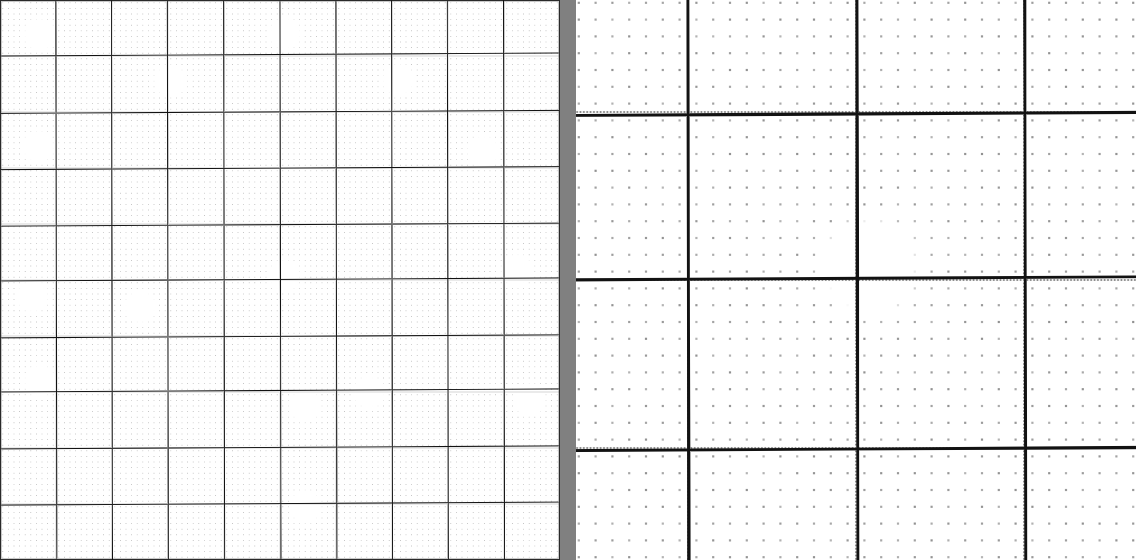
Left, the full canvas; right, a detail of the centre.
Give the GLSL for this pattern, as a Shadertoy shader.

```glsl
// Hand-inked ten by ten square grid, slightly crooked, over faint printed dot paper.

const float CELLS = 10.0;            // squares across and down
const float DOTS = 100.0;            // printed dots across and down
const float STIPPLES = 500.0;        // fine dots along each printed guide line
const float INK_WIDTH = 0.0018;
const float BORDER_WIDTH = 0.0020;
const float BORDER_INSET = 0.0012;
const float GUIDE_WIDTH = 0.0012;
const float DOT_SIZE = 0.0013;
const float ROW_SLOPE = 0.0054;      // rise of the rows across the sheet
const float COLUMN_LEAN = 0.0018;    // sideways shift of the columns down the sheet
const float DOT_INK = 0.36;
const float GUIDE_INK = 0.24;
const float WEAR_CELLS = 5.0;
const float WEAR_RADIUS = 0.15;      // in wear cells
const float WEAR_CHANCE = 0.55;
const vec3 PAPER = vec3(1.0);
const vec3 INK = vec3(0.07);
const vec3 PRINT = vec3(0.0);
const float TAU = 6.2831853;

vec3 hash3(vec2 p) {
    vec3 q = fract(vec3(p.xyx) * vec3(0.1031, 0.1030, 0.0973));
    q += dot(q, q.yzx + 33.33);
    return fract((q.xxy + q.yzz) * q.zyx);
}

// Share of a pixel covered by a stripe whose centre lies at distance d
float stripe(float d, float width, float pixel) {
    float lo = max(d - 0.5 * pixel, -0.5 * width);
    float hi = min(d + 0.5 * pixel, 0.5 * width);
    return max(hi - lo, 0.0) / pixel;
}

// Layered sines move each ruled line a little off its guide
float rowDrift(float k) {
    return -0.0005 + 0.0008 * cos(0.5 * TAU * k)
         + 0.0012 * cos(0.9 * (k - 3.9)) + 0.0007 * cos(TAU * k / 3.0);
}

float columnDrift(float k) {
    return 0.0003 + 0.0006 * cos(1.2 * (k - 5.4));
}

float strokeWidth(float along, float k) {
    return INK_WIDTH * (1.0 + 0.07 * sin(9.0 * along + 2.3 * k)
                            + 0.05 * sin(23.0 * along + 4.1 * k));
}

float inkedLines(vec2 p, vec2 pixel) {
    float y = p.y + ROW_SLOPE * (p.x - 0.5);
    float x = p.x - COLUMN_LEAN * (p.y - 0.5);
    float row = clamp(round(y * CELLS), 1.0, CELLS - 1.0);
    float column = clamp(round(x * CELLS), 1.0, CELLS - 1.0);
    float across = stripe(y - row / CELLS - rowDrift(row), strokeWidth(p.x, row), pixel.y);
    float down = stripe(x - column / CELLS - columnDrift(column),
                        strokeWidth(p.y, column + 5.0), pixel.x);
    vec2 edge = min(p, 1.0 - p) - BORDER_INSET;
    float border = max(stripe(edge.x, BORDER_WIDTH, pixel.x),
                       stripe(edge.y, BORDER_WIDTH, pixel.y));
    return max(border, max(across, down));
}

// Stippled line along each exact cell edge, averaged when too fine to resolve
float printedGuides(vec2 p, vec2 pixel) {
    vec2 d = p - round(p * CELLS) / CELLS;
    vec2 detail = 1.0 - smoothstep(0.2, 0.6, pixel * STIPPLES);
    vec2 stipple = 0.5 + 0.5 * cos(TAU * STIPPLES * p) * detail;
    return 2.0 * max(stripe(d.x, GUIDE_WIDTH, pixel.x) * stipple.y,
                     stripe(d.y, GUIDE_WIDTH, pixel.y) * stipple.x);
}

// Cellular patches where the print has worn away
float printStrength(vec2 p) {
    vec2 q = p * WEAR_CELLS;
    vec3 h = hash3(floor(q) + 7.0);
    vec2 centre = mix(vec2(0.25), vec2(0.75), h.xy);
    float kept = smoothstep(0.8, 1.2, length(fract(q) - centre) / WEAR_RADIUS);
    return mix(1.0, kept, step(h.z, WEAR_CHANCE));
}

float printedDots(vec2 p, vec2 pixel) {
    vec2 id = floor(p * DOTS);
    vec2 d = p - (id + 0.5) / DOTS;
    float strength = printStrength((id + 0.5) / DOTS) * mix(0.8, 1.2, hash3(id).x);
    return strength * stripe(d.x, DOT_SIZE, pixel.x) * stripe(d.y, DOT_SIZE, pixel.y);
}

void mainImage(out vec4 fragColor, in vec2 fragCoord) {
    vec2 pixel = 1.0 / iResolution.xy;
    vec2 p = fragCoord * pixel;
    p.y = 1.0 - p.y;                 // rows count from the top

    float print = max(DOT_INK * printedDots(p, pixel), GUIDE_INK * printedGuides(p, pixel));
    vec3 color = mix(PAPER, PRINT, print);
    color = mix(color, INK, inkedLines(p, pixel));
    fragColor = vec4(color, 1.0);
}
```
